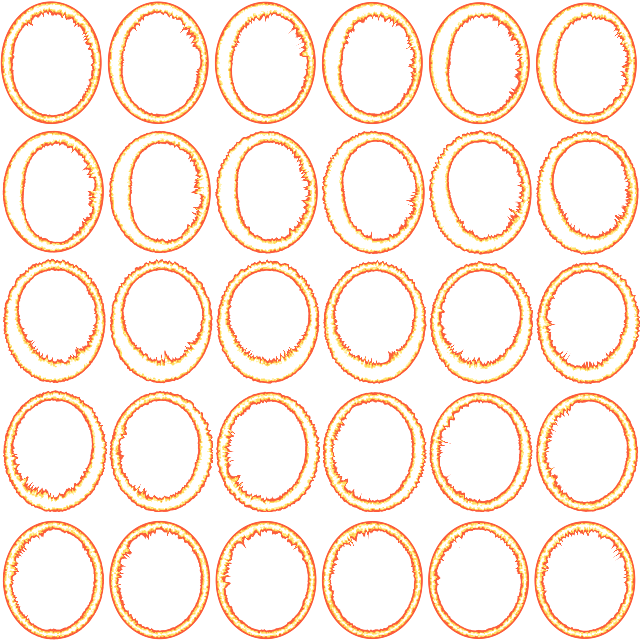
Give the GLSL for this pattern, as a three.js fragment shader.

```glsl
varying vec2 vUv;

float hash(vec2 p) {
  return fract(sin(dot(p, vec2(12.9898, 78.233))) * 43758.5453);
}

float noise(vec2 p) {
  vec2 i = floor(p);
  vec2 f = smoothstep(0.0, 1.0, fract(p));
  return mix(mix(hash(i), hash(i + vec2(1.0, 0.0)), f.x),
             mix(hash(i + vec2(0.0, 1.0)), hash(i + vec2(1.0, 1.0)), f.x), f.y);
}

// 1 where an angle points along a direction, 0 opposite it
float facing(float angle, float direction) {
  return pow(0.5 + 0.5 * cos(angle - direction), 2.0);
}

// Red rim through orange and yellow to a white core
vec3 fireRamp(float depth) {
  vec3 color = vec3(0.99, 0.36, 0.23);
  color = mix(color, vec3(0.98, 0.60, 0.24), smoothstep(0.013, 0.017, depth));
  color = mix(color, vec3(1.00, 0.87, 0.38), smoothstep(0.018, 0.022, depth));
  color = mix(color, vec3(1.00, 0.95, 0.69), smoothstep(0.027, 0.031, depth));
  return mix(color, vec3(1.0), smoothstep(0.033, 0.038, depth));
}

// Distance inward from the edge of an ellipse
float ellipseDepth(vec2 p, vec2 radii) {
  float k = length(p / radii);
  return (1.0 - k) * (k + 0.001) / (length(p / (radii * radii)) + 0.001);
}

void main() {
  // Six by five cells, numbered as frames from the top left
  vec2 grid = vec2(vUv.x, 1.0 - vUv.y) * vec2(6.0, 5.0);
  vec2 cell = floor(grid);
  float frame = cell.y * 6.0 + cell.x;
  vec2 p = (fract(grid) - 0.5) * vec2(1.0, -1.2);

  // The ring drifts slightly over the frames
  p.x += 0.02 - 0.035 * sin(frame * 0.105);
  p.y += 0.05 * smoothstep(0.0, 22.0, frame) - 0.012;
  float angle = atan(p.y, p.x);
  float depth = ellipseDepth(p, vec2(0.474, 0.576 - 0.0008 * frame));

  // The thick side swings from left, past the bottom, to the right
  float swell = 0.12 * smoothstep(-2.0, 4.0, frame) * (1.0 - smoothstep(10.0, 28.0, frame));
  float thickSide = 2.9 + 3.0 * smoothstep(4.0, 22.0, frame);
  float width = 0.078 + swell * facing(angle, thickSide);

  // Flames turn clockwise on the inside, with a fringe opposite them
  float spike = noise(vec2(angle * 30.0, frame * 7.0));
  float clump = noise(p * 11.0 + frame * 17.0);
  float flameSide = 1.4 - 0.2094 * frame;
  float flame = 0.016 * spike * clump
    + 0.10 * facing(angle, flameSide) * clump * (0.25 + spike * spike);
  float fringeSpike = noise(vec2(angle * 34.0, frame * 5.0 + 300.0));
  float fringeAmount = smoothstep(5.0, 10.0, frame) * (1.0 - smoothstep(20.0, 25.0, frame));
  float fringe = 0.028 * fringeSpike * fringeAmount
    * max(facing(angle, flameSide + 2.9), 0.6 * facing(angle, 3.8));

  // Depth into the fire from its nearer edge
  float inner = (width + flame - depth) / (1.0 + 14.0 * flame);
  float heat = min(depth + fringe, inner);

  // Blocky grain inside the rim
  float grain = hash(floor(vUv * 360.0)) * 0.5 + noise(p * 45.0 + frame) * 0.5;
  float cover = smoothstep(-0.004, 0.006, heat);
  heat += (grain - 0.5) * 0.028 * smoothstep(0.012, 0.022, heat);

  gl_FragColor = vec4(mix(vec3(1.0), fireRamp(heat), cover), 1.0);
}
```
